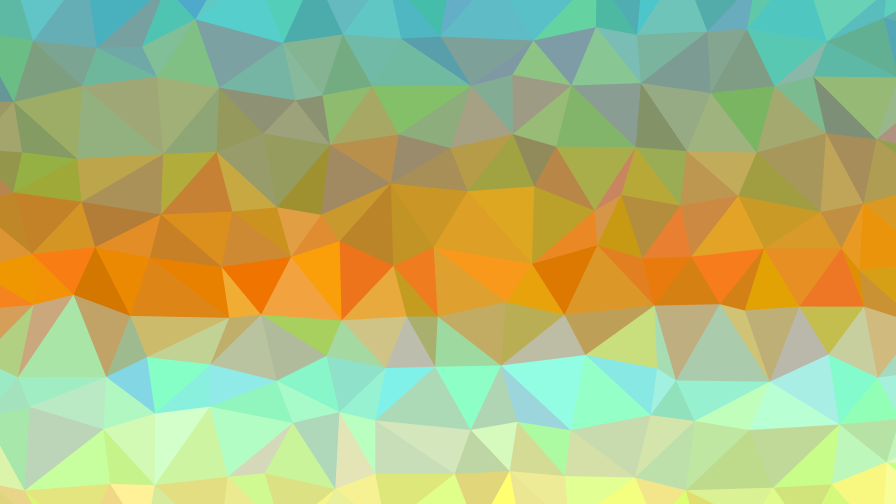
Reproduce this background procedurally as a WebGL 1 fragment shader.

```glsl
precision highp float;

uniform vec2 u_resolution;

#define CELL vec2(0.1204, 0.1103)
#define ORIGIN vec2(0.060, 0.053)
#define JITTER vec2(0.74, 0.58)
#define TINT 0.19
#define YELLOW vec3(0.92, 0.92, 0.52)
#define MINT vec3(0.58, 0.93, 0.85)
#define ORANGE vec3(0.92, 0.53, 0.02)
#define OLIVE vec3(0.67, 0.60, 0.33)
#define TEAL vec3(0.32, 0.75, 0.74)
#define STOPS vec3(0.248, 0.444, 0.667)

vec3 hash3(vec2 p) {
  vec3 q = fract(p.xyx * vec3(0.1031, 0.1030, 0.0973));
  q += dot(q, q.yxz + 33.33);
  return fract((q.xxy + q.yzz) * q.zyx);
}

// Vertical colour ramp, bottom to top
vec3 ramp(float y) {
  vec3 color = mix(YELLOW, MINT, clamp(y / STOPS.x, 0.0, 1.0));
  color = mix(color, ORANGE, clamp((y - STOPS.x) / (STOPS.y - STOPS.x), 0.0, 1.0));
  color = mix(color, OLIVE, clamp((y - STOPS.y) / (STOPS.z - STOPS.y), 0.0, 1.0));
  return mix(color, TEAL, clamp((y - STOPS.z) / (1.0 - STOPS.z), 0.0, 1.0));
}

// Grid corner pushed off its regular place
vec2 meshVertex(vec2 id) {
  vec2 offset = (hash3(id + 11.0).xy - 0.5) * JITTER;
  return ORIGIN + (id + offset) * CELL;
}

float cross2(vec2 a, vec2 b) {
  return a.x * b.y - a.y * b.x;
}

// Signed distance to the line from a to b, positive on its left
float edgeDistance(vec2 p, vec2 a, vec2 b) {
  return cross2(normalize(b - a), p - a);
}

// Adds one flat facet, weighted by its pixel coverage
void addFacet(inout vec4 sum, vec2 p, vec2 a, vec2 b, vec2 c, vec2 key) {
  float winding = sign(cross2(b - a, c - a));
  float inside = min(winding * edgeDistance(p, a, b),
                 min(winding * edgeDistance(p, b, c),
                     winding * edgeDistance(p, c, a)));
  float coverage = clamp(0.5 + inside * u_resolution.y, 0.0, 1.0);
  vec3 tint = (hash3(key) - 0.5) * TINT;
  vec3 color = clamp(ramp((a.y + b.y + c.y) / 3.0) + tint, 0.0, 1.0);
  sum += vec4(color, 1.0) * coverage;
}

void main() {
  vec2 p = gl_FragCoord.xy / u_resolution.y;
  vec2 home = floor((p - ORIGIN) / CELL);
  vec4 sum = vec4(0.0);

  // Nearby quads, each split along its shorter diagonal
  for (int j = -1; j <= 1; j++) {
    for (int i = -1; i <= 1; i++) {
      vec2 id = home + vec2(float(i), float(j));
      vec2 a = meshVertex(id);
      vec2 b = meshVertex(id + vec2(1.0, 0.0));
      vec2 c = meshVertex(id + vec2(1.0, 1.0));
      vec2 d = meshVertex(id + vec2(0.0, 1.0));
      vec2 key = id * vec2(2.0, 1.0) + vec2(40.0, 57.0);
      vec2 nextKey = key + vec2(1.0, 0.0);
      if (distance(a, c) < distance(b, d)) {
        addFacet(sum, p, a, b, c, key);
        addFacet(sum, p, a, c, d, nextKey);
      } else {
        addFacet(sum, p, a, b, d, key);
        addFacet(sum, p, b, c, d, nextKey);
      }
    }
  }

  gl_FragColor = vec4(sum.rgb / max(sum.a, 0.0001), 1.0);
}
```
